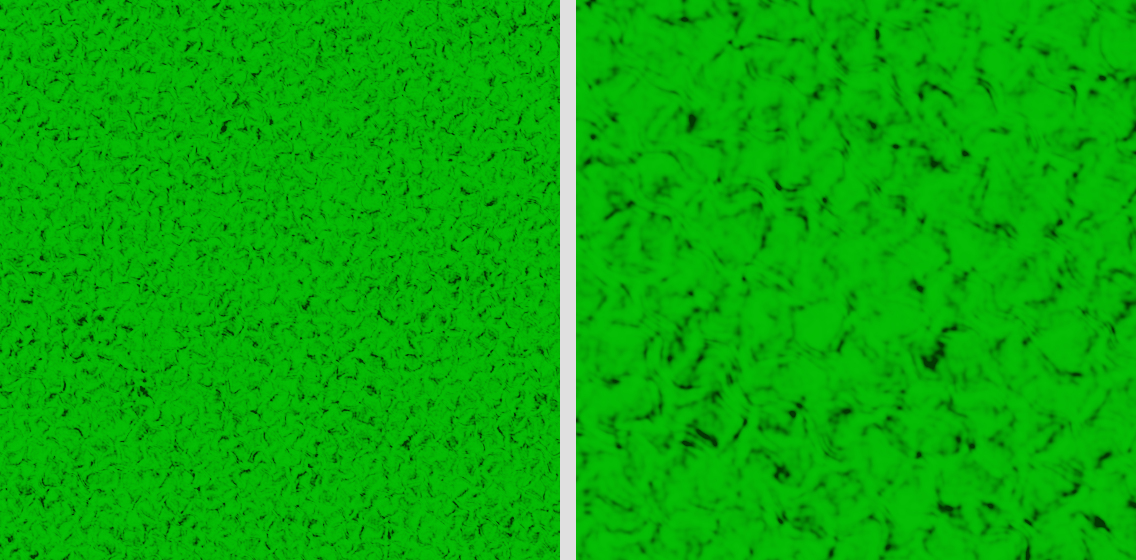
Left: the whole. Right: its middle third, enlarged.
This texture is drawn by a three.js fragment shader. Its source:

```glsl
// Bright green mottled turf, flecked with small dark tufts leaning to the right.
// Stretched, warped gradient noise is summed to a bell-shaped height, and an
// exponential curve turns its high tail into sparse dark flecks.

#define TUFT_SCALE vec2(58.0, 98.0)    // cells along and across the lean
#define STREAK_SCALE vec2(95.0, 205.0) // cells of the fine crossing streaks
#define GRAIN_SCALE 215.0
#define PATCH_SCALE 11.0
#define WARP_SCALE 42.0
#define WARP_AMOUNT 0.007
#define TUFT_ANGLE 1.05
#define STREAK_ANGLE 2.45
#define SHADE_MEDIAN 0.049
#define SHADE_GROWTH 0.92
#define LIGHT_GREEN 0.75
#define DARK_GREEN 0.22

varying vec2 vUv;

const float TAU = 6.2831853;
const float NOISE_DEVIATION = 0.216;

float hash(vec2 cell) {
  vec3 p = fract(cell.xyx * vec3(0.1031, 0.1030, 0.0973));
  p += dot(p, p.yzx + 33.33);
  return fract((p.x + p.y) * p.z);
}

vec2 gradient(vec2 cell) {
  float angle = TAU * hash(cell);
  return vec2(cos(angle), sin(angle));
}

// Gradient noise scaled to a standard deviation of about one
float noise(vec2 p) {
  vec2 cell = floor(p);
  vec2 f = fract(p);
  vec2 blend = f * f * f * (f * (f * 6.0 - 15.0) + 10.0);
  vec2 right = vec2(1.0, 0.0);
  vec2 up = vec2(0.0, 1.0);
  float bottom = mix(dot(gradient(cell), f),
                     dot(gradient(cell + right), f - right), blend.x);
  float top = mix(dot(gradient(cell + up), f - up),
                  dot(gradient(cell + 1.0), f - 1.0), blend.x);
  return mix(bottom, top, blend.y) / NOISE_DEVIATION;
}

// Coordinates along and across a direction
vec2 alongAcross(vec2 p, float angle) {
  vec2 direction = vec2(cos(angle), sin(angle));
  return vec2(dot(p, direction), dot(p, vec2(-direction.y, direction.x)));
}

// Bends the plane so that the flecks become ragged and vary in lean
vec2 warp(vec2 p) {
  vec2 q = p * WARP_SCALE;
  return p + WARP_AMOUNT * 0.5 * vec2(noise(q + 113.0), noise(q + 271.0));
}

// Height with mean zero and a deviation of about one
float turfHeight(vec2 p) {
  vec2 bent = warp(p);
  float tuft = noise(alongAcross(bent, TUFT_ANGLE) * TUFT_SCALE + 400.0);
  float streak = noise(alongAcross(bent, STREAK_ANGLE) * STREAK_SCALE + 700.0);
  float grain = noise(p * GRAIN_SCALE + 57.0);
  float patches = noise(p * PATCH_SCALE + 19.0);
  vec4 weights = vec4(0.80, 0.45, 0.32, 0.16);
  return dot(vec4(tuft, streak, grain, patches), weights) / length(weights);
}

void main() {
  float shade = SHADE_MEDIAN * exp(SHADE_GROWTH * turfHeight(vUv));
  float green = max(LIGHT_GREEN - shade, DARK_GREEN);
  float tint = 0.028 * green;
  gl_FragColor = vec4(tint, green, tint, 1.0);
}
```
